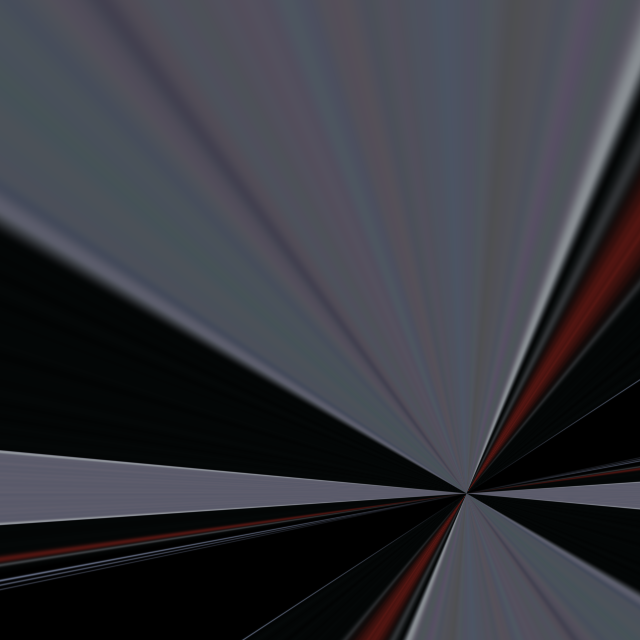
A WebGL 1 fragment shader for this background:

```glsl
precision highp float;
// Metallic rays crossing at one off-centre point. Colour depends only on the
// ray angle, folded by half a turn so opposite sectors mirror each other.
// Sectors are soft angular bands; narrow streaks and noise add the sheen.

uniform vec2 u_resolution;

const vec2 HUB = vec2(0.729, 0.229);
const vec3 STEEL = vec3(0.305, 0.314, 0.352);
const vec3 LAVENDER = vec3(0.355, 0.355, 0.415);
const vec3 SILVER = vec3(0.53, 0.55, 0.57);
const vec3 SOOT = vec3(0.012, 0.022, 0.022);
const vec3 CHARCOAL = vec3(0.18, 0.19, 0.20);
const vec3 RUST = vec3(0.31, 0.08, 0.065);
const vec3 ICE = vec3(0.45, 0.49, 0.60);

float hashGradient(float cell) {
  return fract(sin(cell * 127.1) * 437.585) * 2.0 - 1.0;
}

// One-dimensional gradient noise.
float gradientNoise(float x) {
  float cell = floor(x);
  float f = x - cell;
  float blend = f * f * f * (f * (f * 6.0 - 15.0) + 10.0);
  return mix(hashGradient(cell) * f, hashGradient(cell + 1.0) * (f - 1.0), blend);
}

// Soft step whose ramp never gets narrower than a pixel.
float softEdge(float angle, float at, float ramp, float pixel) {
  float halfRamp = 0.5 * max(ramp, 1.5 * pixel);
  return smoothstep(at - halfRamp, at + halfRamp, angle);
}

float sector(float angle, float from, float to, float ramp, float pixel) {
  return softEdge(angle, from, ramp, pixel) * (1.0 - softEdge(angle, to, ramp, pixel));
}

// Bell-shaped streak that fades as it becomes thinner than a pixel.
float streak(float angle, float at, float width, float pixel) {
  float spread = sqrt(width * width + 0.35 * pixel * pixel);
  float d = (angle - at) / spread;
  return exp(-d * d) * width / spread;
}

// Broad grey fan with alternating cool and warm stripes.
vec3 steelFan(float angle, float pixel) {
  vec3 color = STEEL;
  color += vec3(-0.025, 0.002, -0.005) * streak(angle, 138.0, 9.0, pixel);
  color += vec3(0.020, -0.005, 0.010) * streak(angle, 114.0, 3.5, pixel);
  color += vec3(-0.015, 0.005, 0.025) * streak(angle, 109.5, 2.0, pixel);
  color += vec3(0.020, -0.005, -0.005) * streak(angle, 104.8, 2.5, pixel);
  color += vec3(-0.005, 0.012, 0.030) * streak(angle, 92.0, 4.0, pixel);
  color += vec3(0.005, -0.005, -0.025) * streak(angle, 84.0, 2.5, pixel);
  color += vec3(0.025, 0.010, 0.025) * streak(angle, 76.5, 2.0, pixel);
  color -= vec3(0.040, 0.060, 0.045) * streak(angle, 126.4, 1.3, pixel);
  color += vec3(0.015, -0.015, 0.000) * streak(angle, 128.5, 2.5, pixel);
  color += 0.035 * vec3(gradientNoise(angle * 0.35), gradientNoise(angle * 0.35 + 31.0),
                        gradientNoise(angle * 0.35 + 67.0));
  // Polished rims on both sides.
  color = mix(color, SILVER, streak(angle, 68.4, 1.6, pixel));
  color -= vec3(0.03, 0.03, 0.005) * streak(angle, 146.7, 0.8, pixel);
  return color + vec3(0.055, 0.045, 0.065) * streak(angle, 148.5, 1.0, pixel);
}

// Narrow bright wedge with fine lengthwise grain.
vec3 lavenderWedge(float angle, float pixel) {
  float grain = gradientNoise(angle * 2.3) / (1.0 + pixel);
  vec3 color = LAVENDER + grain * vec3(0.06, 0.04, 0.03);
  float rim = streak(angle, -5.1, 0.18, pixel) + streak(angle, 3.75, 0.15, pixel);
  return mix(color, SILVER + 0.05, min(rim, 1.0));
}

// Dark sectors carrying rust, charcoal and thin icy lines.
vec3 darkRays(float angle, float pixel) {
  vec3 color = SOOT * (1.0 + gradientNoise(angle * 0.7));
  color *= 1.0 - sector(angle, 9.5, 33.0, 0.8, pixel);
  // Wide rust blade with grey margins.
  color = mix(color, CHARCOAL, streak(angle, 63.4, 1.3, pixel));
  color = mix(color, CHARCOAL * 0.8, streak(angle, 50.4, 0.8, pixel));
  float heat = smoothstep(50.0, 57.0, angle) * (1.0 - smoothstep(57.5, 63.2, angle));
  color = mix(color, RUST * (1.0 + 0.3 * gradientNoise(angle * 1.1)), heat);
  // Its slender repeat beside the wedge.
  color = mix(color, RUST, streak(angle, 8.05, 0.42, pixel));
  color = mix(color, CHARCOAL * 1.3, streak(angle, 8.75, 0.20, pixel));
  // Hairlines.
  for (int i = 0; i < 3; i++) {
    float n = float(i);
    color += ICE * (0.95 - 0.2 * n) * streak(angle, 10.6 + 0.53 * n, 0.12 - 0.025 * n, pixel);
  }
  return color + ICE * streak(angle, 33.25, 0.10, pixel);
}

void main() {
  vec2 ray = gl_FragCoord.xy / u_resolution - HUB;
  float radius = max(length(ray), 0.0005);
  float pixel = degrees(1.0 / (radius * u_resolution.y));

  // Fold to half a turn, with the seam inside a dark sector.
  float angle = mod(degrees(atan(ray.y, ray.x + 0.000001)) + 20.0, 180.0) - 20.0;

  vec3 color = darkRays(angle, pixel);
  color = mix(color, steelFan(angle, pixel), sector(angle, 67.0, 150.0, 2.6, pixel));
  color = mix(color, lavenderWedge(angle, pixel), sector(angle, -5.3, 3.9, 0.12, pixel));
  gl_FragColor = vec4(clamp(color, 0.0, 1.0), 1.0);
}
```
